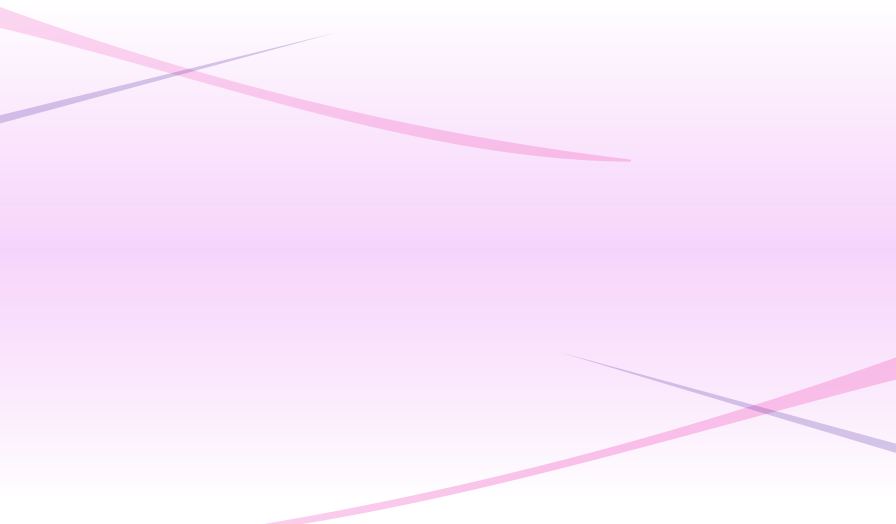
Reproduce this background procedurally as a Shadertoy shader.

```glsl
// Soft pink horizontal glow on white, crossed by tapering pink and violet ribbons.

const vec3  WHITE         = vec3(1.0);
const vec3  GLOW_COLOR    = vec3(0.967, 0.832, 0.984);
const vec3  PINK          = vec3(0.970, 0.670, 0.880);
const vec3  VIOLET        = vec3(0.350, 0.200, 0.650);
const float GLOW_CENTER   = 0.478;  // measured down from the top edge
const float GLOW_REACH    = 0.470;
const float GLOW_POWER    = 0.85;
const float RIPPLE_PERIOD = 0.133;
const vec3  RIPPLE_TINT   = vec3(-0.005, 0.0, 0.004);
const vec2  PINK_ALPHA    = vec2(0.48, 0.72);  // left and right opacity
const float VIOLET_ALPHA  = 0.25;

// Ribbon edges: cubic coefficients of depth, starting at a side of the canvas
const vec4 PINK_LEFT_TOP    = vec4(0.0133,  0.623, -0.2975, 0.0);
const vec4 PINK_LEFT_BASE   = vec4(0.0533,  0.408,  0.368, -0.614);
const vec4 PINK_RIGHT_TOP   = vec4(0.6820,  0.611, -0.227,  0.0);
const vec4 PINK_RIGHT_BASE  = vec4(0.7244,  0.440,  0.131, -0.252);
const vec4 VIOLET_LEFT_TOP  = vec4(0.2200, -0.4207, 0.0,    0.0);
const vec4 VIOLET_LEFT_BASE = vec4(0.2356, -0.4622, 0.0,    0.0);
const vec4 VIOLET_RIGHT_TOP  = vec4(0.8467, -0.465, 0.0,    0.0);
const vec4 VIOLET_RIGHT_BASE = vec4(0.8644, -0.512, 0.0,    0.0);
const float PINK_LEFT_TIP  = 0.704;
const float PINK_RIGHT_TIP = 0.716;
const float VIOLET_TIP     = 0.377;

float cubic(vec4 k, float x) {
    return k.x + x * (k.y + x * (k.z + x * k.w));
}

// Area coverage of the band between two curves, ending at the tip
float ribbon(vec2 p, vec4 top, vec4 base, float tip) {
    vec2 pixel = 1.0 / iResolution.xy;
    float below = clamp((p.y - cubic(top, p.x)) / pixel.y + 0.5, 0.0, 1.0);
    float past = clamp((p.y - cubic(base, p.x)) / pixel.y + 0.5, 0.0, 1.0);
    float end = clamp((tip - p.x) / pixel.x + 0.5, 0.0, 1.0);
    return max(below - past, 0.0) * end;
}

vec3 background(float depth) {
    float d = abs(depth - GLOW_CENTER);
    float glow = pow(clamp(1.0 - d / GLOW_REACH, 0.0, 1.0), GLOW_POWER);
    float ripple = cos(6.28318 * d / RIPPLE_PERIOD);
    return mix(WHITE, GLOW_COLOR, glow) + RIPPLE_TINT * ripple * glow * glow;
}

void mainImage(out vec4 fragColor, in vec2 fragCoord) {
    vec2 uv = fragCoord / iResolution.xy;
    vec2 fromLeft = vec2(uv.x, 1.0 - uv.y);
    vec2 fromRight = 1.0 - uv;

    vec3 color = background(fromLeft.y);

    // Pink ribbons, fading toward the left
    float pink = max(
        ribbon(fromLeft, PINK_LEFT_TOP, PINK_LEFT_BASE, PINK_LEFT_TIP),
        ribbon(fromRight, PINK_RIGHT_TOP, PINK_RIGHT_BASE, PINK_RIGHT_TIP));
    float fade = mix(PINK_ALPHA.x, PINK_ALPHA.y, smoothstep(0.0, 0.7, uv.x));
    color = mix(color, PINK, pink * fade);

    // Violet ribbons, glazed over the pink
    float violet = max(
        ribbon(fromLeft, VIOLET_LEFT_TOP, VIOLET_LEFT_BASE, VIOLET_TIP),
        ribbon(fromRight, VIOLET_RIGHT_TOP, VIOLET_RIGHT_BASE, VIOLET_TIP));
    color = mix(color, VIOLET, violet * VIOLET_ALPHA);

    fragColor = vec4(color, 1.0);
}
```
